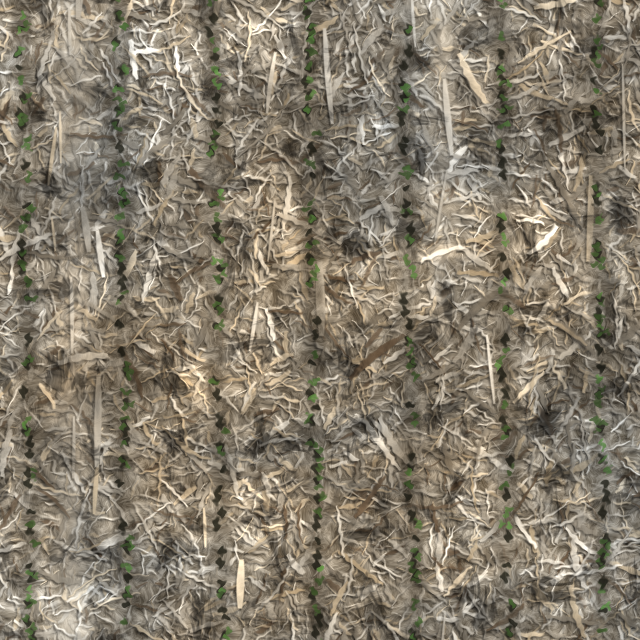
Reproduce this texture procedurally as a WebGL 1 fragment shader.

```glsl
precision highp float;
// A field seen from above: seven near-vertical rows of seedlings in soil under chopped straw.
// Straw comes from jittered cell layers of tapered, bent blades with shadows;
// soil is warped layered sines, and leaves are ellipses strung along each row.
uniform vec2 u_resolution;

const float PI = 3.14159265;
const float ROW_GAP = 0.1493;     // distance between rows
const float ROW_START = 0.049;    // first row at the bottom edge
const float ROW_LEAN = 0.016;     // shift to the left at the top edge
const float ROW_WIDTH = 0.019;    // half width of the barer strip
const float PLANT_STEP = 0.021;   // seedling spacing along a row
const float SOFTNESS = 0.0017;
const float SHADOW_DEPTH = 0.42;
const float PATCH_DEPTH = 0.30;   // broad light and dark areas
const float POCKET_DEPTH = 0.42;  // shaded hollows in the litter
const float GAIN = 1.10;
const int STRAW_LAYERS = 10;
const vec2 SHADOW_SHIFT = vec2(-0.0022, -0.0028);
const vec3 SOIL_DARK = vec3(0.33, 0.29, 0.23);
const vec3 SOIL_LIGHT = vec3(0.66, 0.62, 0.555);
const vec3 STRAW_DULL = vec3(0.45, 0.41, 0.35);
const vec3 STRAW_PALE = vec3(0.96, 0.92, 0.85);
const vec3 STRAW_GOLD = vec3(0.86, 0.74, 0.56);
const vec3 HUSK_BROWN = vec3(0.31, 0.24, 0.17);
const vec3 LANE_BEIGE = vec3(0.78, 0.72, 0.63);
const vec3 WARMTH = vec3(0.05, 0.0, -0.07);
const vec3 GAP_DARK = vec3(0.12, 0.115, 0.085);
const vec3 LEAF_DEEP = vec3(0.22, 0.29, 0.15);
const vec3 LEAF_BRIGHT = vec3(0.38, 0.56, 0.27);

vec3 hash3(vec2 p) {
  vec3 h = fract(p.xyx * vec3(0.1031, 0.1030, 0.0973));
  h += dot(h, h.yxz + 33.33);
  return fract((h.xxy + h.yzz) * h.zyx);
}

// Warped layered sines, roughly -1 to 1
float rough(vec2 p) {
  float sum = 0.0, amp = 0.5;
  for (int i = 0; i < 5; i++) {
    p = mat2(1.45, 1.12, -1.12, 1.45) * p + 3.7;
    p += 0.5 * sin(p.yx * 1.3);
    sum += amp * sin(p.x) * sin(p.y);
    amp *= 0.75;
  }
  return sum;
}

// x: signed distance to the nearest row, y: row number
vec2 rowCoord(vec2 p) {
  float u = (p.x - ROW_START + ROW_LEAN * p.y) / ROW_GAP;
  float row = floor(u + 0.5);
  return vec2((u - row) * ROW_GAP + 0.003 * sin(p.y * 23.0 + row * 2.1), row);
}

float rowStrip(vec2 p) {
  return 1.0 - smoothstep(0.4 * ROW_WIDTH, 1.3 * ROW_WIDTH, abs(rowCoord(p).x));
}

// Lanes where long upright stalks gather
float stalkLane(vec2 p) {
  vec2 d = (p.x - vec2(0.115, 0.69)) / vec2(0.03, 0.022);
  vec2 lane = exp(-d * d);
  return 0.9 * lane.x + 0.6 * lane.y * smoothstep(0.4, 0.65, p.y);
}

float blade(vec2 q, vec2 dir, vec2 halfSize, float bend, float soft) {
  float along = dot(q, dir) / halfSize.x;
  float across = dot(q, vec2(-dir.y, dir.x)) + bend * along * along;
  float width = halfSize.y * (1.0 - 0.5 * along * along);
  float d = max(abs(across) - width, (abs(along) - 1.0) * halfSize.x);
  return 1.0 - smoothstep(-soft, soft, d);
}

void scatterStraw(inout vec3 col, vec2 p, float cell, float seed, float cover, float thick, float upright) {
  float soft = max(SOFTNESS, 0.6 / u_resolution.y);
  for (int y = -1; y <= 1; y++) for (int x = -1; x <= 1; x++) {
    vec2 id = floor(p / cell) + vec2(x, y);
    vec3 place = hash3(id + seed * 17.3);
    vec3 form = hash3(id + seed * 17.3 + 91.7);
    vec3 tone = hash3(id + seed * 17.3 + 243.1);
    vec2 centre = (id + place.xy) * cell;
    float keep = mix(cover * (1.0 - 0.6 * rowStrip(centre)), 0.06 + stalkLane(centre), upright);
    if (form.x > keep) continue;
    float angle = PI * mix(place.z, 0.5 + (place.z - 0.5) * 0.11, upright);
    vec2 dir = vec2(cos(angle), sin(angle)), q = p - centre;
    vec2 halfSize = vec2(cell * mix(0.3, 0.8, form.y), thick * mix(0.7, 2.3, form.z * form.z * form.z));
    float bend = (tone.z - 0.5) * 0.3 * halfSize.x * (1.0 - 0.8 * upright);
    float opacity = mix(0.5, 0.95, form.y * (1.0 - upright) + upright);
    col *= 1.0 - SHADOW_DEPTH * opacity * blade(q - SHADOW_SHIFT, dir, halfSize, bend, soft * 1.8);
    vec3 tint = mix(STRAW_DULL, STRAW_PALE, mix(tone.x, 0.8, 0.5 * upright));
    tint = mix(tint, STRAW_GOLD, 0.5 * step(0.8, tone.y));
    tint = mix(tint, HUSK_BROWN, 0.85 * step(tone.y, 0.08) * (1.0 - upright));
    col = mix(col, tint, opacity * blade(q, dir, halfSize, bend, soft));
  }
}

float ellipse(vec2 q, vec2 radii) {
  return 1.0 - smoothstep(0.6, 1.25, length(q / radii));
}

void growSeedlings(inout vec3 col, vec2 p) {
  vec2 row = rowCoord(p);
  vec2 ragged = 0.0022 * sin(p.yx * vec2(410.0, 370.0) + 2.0 * sin(p * 190.0));
  for (int j = -1; j <= 1; j++) {
    float n = floor(p.y / PLANT_STEP) + float(j);
    vec3 r = hash3(vec2(n + 11.0, row.y * 7.0 + 40.0));
    vec3 s = hash3(vec2(n + 71.0, row.y * 5.0 + 13.0));
    vec2 q = vec2(row.x - (r.x - 0.5) * 0.01, p.y - (n + 0.2 + 0.6 * r.y) * PLANT_STEP) + ragged;
    col = mix(col, GAP_DARK, 0.85 * step(r.z, 0.64) * ellipse(q, vec2(0.006, 0.005 + 0.008 * s.x)));
    for (int k = 0; k < 2; k++) {
      vec3 leaf = hash3(vec2(n * 3.0 + float(k) + 150.0, row.y + 90.0));
      vec2 offset = (leaf.xy - 0.5) * vec2(0.013, 0.016) + vec2(0.002, 0.0);
      float mask = ellipse(q - offset, mix(vec2(0.0065, 0.004), vec2(0.004, 0.006), leaf.z));
      col = mix(col, mix(LEAF_DEEP, LEAF_BRIGHT, leaf.z * s.y), 0.8 * mask * step(s.z, 0.55));
    }
  }
}

void main() {
  vec2 p = gl_FragCoord.xy / u_resolution.y;
  float grain = rough(p * 43.0), patches = rough(p * 6.0 + 5.0), hollows = rough(p * 17.0 + 9.0);
  vec3 soil = mix(SOIL_DARK, SOIL_LIGHT, clamp(0.52 + 0.5 * grain, 0.0, 1.0));
  vec3 col = mix(soil, LANE_BEIGE, 0.6 * stalkLane(p));
  // Straw litter with frayed edges, from fine scraps to larger husks
  vec2 frayed = p + 0.0011 * sin(p.yx * vec2(330.0, 290.0) + 2.0 * sin(p * 170.0));
  for (int i = 0; i < STRAW_LAYERS; i++) {
    float t = float(i) / float(STRAW_LAYERS - 1);
    vec2 drift = 0.02 * sin(float(i) * vec2(4.0, 6.1));
    scatterStraw(col, frayed + drift, mix(0.025, 0.075, t * t), float(i) + 3.0,
      mix(0.95, 0.36, t), mix(0.0015, 0.0029, t), 0.0);
  }
  // Long stalks, hollows, barer strips, seedlings and broad tone shifts
  scatterStraw(col, p, 0.085, 23.0, 1.0, 0.003, 1.0);
  scatterStraw(col, p, 0.11, 29.0, 1.0, 0.0032, 1.0);
  col = mix(col, LANE_BEIGE, 0.28 * stalkLane(p));
  col *= 1.0 - POCKET_DEPTH * smoothstep(0.2, 0.75, hollows);
  col = mix(col, soil * 0.74, (0.52 + 0.25 * patches) * rowStrip(p));
  growSeedlings(col, p);
  col *= GAIN * (1.0 + PATCH_DEPTH * patches + 0.08 * grain);
  col *= 1.0 + WARMTH * rough(p * 3.0 + 21.0);
  gl_FragColor = vec4(clamp(col, 0.0, 1.0), 1.0);
}
```
